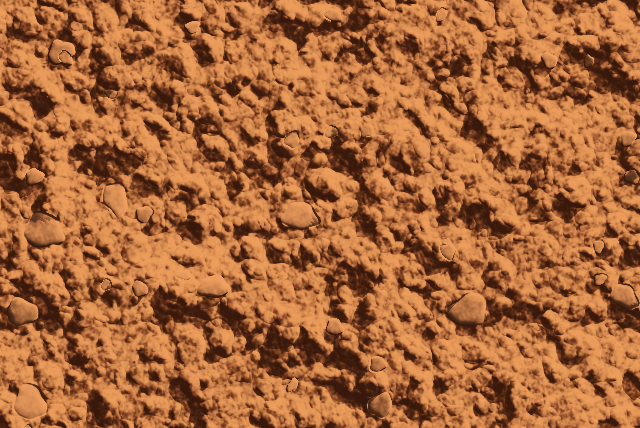
Reproduce this texture procedurally as a Shadertoy shader.

```glsl
// Dry reddish-brown soil with crumbly clods and scattered stones under a low sun.
#define CLOD_FREQ 13.0
#define CLOD_HEIGHT 0.8
#define STONE_FREQ 5.0
#define STONE_SHARE 0.32
#define PEBBLE_SHARE 0.13
#define SLOPE_GAIN 1.25
#define SUN_SLOPE 0.7
#define SHADOW_DEPTH 2.2
#define GRAIN_FREQ 95.0
#define GRAIN_GAIN 3.2
#define EXPOSURE 1.1

const vec2 SUN_DIR = vec2(0.64, 0.77);
const vec3 SHADE_COLOR = vec3(0.21, 0.09, 0.04);
const vec3 EARTH_COLOR = vec3(0.55, 0.29, 0.15);
const vec3 SUNLIT_COLOR = vec3(0.93, 0.62, 0.36);
const vec3 STONE_COLOR = vec3(0.87, 0.58, 0.36);

float hash(vec2 p) {
    return fract(sin(dot(p, vec2(127.1, 311.7))) * 43758.5453);
}

vec2 hash2(vec2 p) {
    return vec2(hash(p), hash(p + 57.3));
}

mat2 rotation(float a) {
    float c = cos(a), s = sin(a);
    return mat2(c, s, -s, c);
}

float noise(vec2 p) {
    vec2 i = floor(p), f = fract(p);
    f = f * f * (3.0 - 2.0 * f);
    return mix(mix(hash(i), hash(i + vec2(1, 0)), f.x),
               mix(hash(i + vec2(0, 1)), hash(i + vec2(1, 1)), f.x), f.y);
}

// Rounded lumps of random size, stretch and direction
float clods(vec2 p, float freq) {
    p *= freq;
    vec2 cell = floor(p);
    float top = 0.0;
    for (int y = -1; y <= 1; y++)
    for (int x = -1; x <= 1; x++) {
        vec2 id = cell + vec2(x, y);
        vec2 rnd = hash2(id + freq);
        vec2 q = rotation(rnd.x * 40.0) * (p - id - 0.15 - 0.7 * rnd);
        float radius = mix(0.25, 0.6, fract(rnd.y * 17.0));
        q.y *= 1.0 + 0.5 * rnd.x;
        top = max(top, radius * (1.0 - dot(q, q) / (radius * radius)));
    }
    return CLOD_HEIGHT * top / freq;
}

// Flat-topped angular stones: x = height, y = coverage, z = tone
vec3 stones(vec2 p, float freq, float share) {
    p *= freq;
    vec2 cell = floor(p);
    vec3 best = vec3(0.0);
    for (int y = -1; y <= 1; y++)
    for (int x = -1; x <= 1; x++) {
        vec2 id = cell + vec2(x, y);
        if (hash(id + freq * 3.1) > share) continue;
        vec2 rnd = hash2(id + 11.7);
        vec2 q = rotation(rnd.x * 6.28) * (p - id - 0.25 - 0.5 * rnd);
        q.y *= 1.1 + 0.5 * rnd.y;
        float radius = mix(0.15, 0.25, fract(rnd.x * 13.0));
        float angle = atan(q.y, q.x);
        float d = length(q) / radius;
        d *= 1.0 + 0.1 * sin(3.0 * angle + rnd.y * 20.0) + 0.05 * sin(5.0 * angle + rnd.x * 30.0);
        float height = 0.65 * radius * max(0.0, 1.0 - d * d * d * d) / freq;
        float cover = 1.0 - smoothstep(0.9, 1.02, d);
        if (cover > best.y) best = vec3(height, cover, rnd.y);
    }
    return best;
}

vec3 allStones(vec2 p) {
    vec3 big = stones(p, STONE_FREQ, STONE_SHARE);
    vec3 small = stones(p + 3.7, STONE_FREQ * 2.3, PEBBLE_SHARE);
    return big.y > small.y ? big : small;
}

// Relief of the ground: swells, two sizes of clods, crumbs and stones
float relief(vec2 p) {
    vec2 warp = vec2(noise(p * 30.0), noise(p * 30.0 + 19.0)) - 0.5;
    vec2 w = p + 0.016 * warp;
    float swell = noise(p * 9.0) / 9.0;
    float soil = clods(w, CLOD_FREQ) + clods(rotation(0.6) * w, CLOD_FREQ * 2.1);
    soil += noise(rotation(0.9) * p * 21.0) / 21.0 + noise(rotation(1.7) * p * 46.0) / 46.0;
    vec3 stone = allStones(p);
    return swell + mix(soil, 0.045 + stone.x, stone.y);
}

void mainImage(out vec4 fragColor, in vec2 fragCoord) {
    vec2 p = fragCoord / iResolution.y + 2.0;
    vec3 stone = allStones(p);

    // Slope towards the sun and cast shadows
    float h = relief(p);
    float slope = (relief(p + SUN_DIR * 0.003) - h) / 0.003;
    float excess = 0.0;
    for (int i = 1; i <= 5; i++) {
        float d = 0.008 * float(i);
        excess = max(excess, relief(p + SUN_DIR * d) - h - SUN_SLOPE * d);
    }
    float shadow = smoothstep(0.0, 0.008, excess);

    // Fine sandy grain, calmer on stones
    float grain = noise(rotation(0.5) * p * GRAIN_FREQ) - 0.5;
    grain += 0.75 * (noise(rotation(1.2) * p * GRAIN_FREQ * 2.0) - 0.5);
    grain *= GRAIN_GAIN * mix(1.0, 0.35, stone.y);

    float light = EXPOSURE - SLOPE_GAIN * clamp(slope, -2.5, 2.5) - SHADOW_DEPTH * shadow + grain;
    light += 0.9 * (noise(p * 2.5) - 0.5) + stone.y * (0.8 * stone.z - 0.1);
    float tone = 1.0 / (1.0 + exp(-light));

    // Shade, earth and sunlit tints
    vec3 color = mix(SHADE_COLOR, EARTH_COLOR, clamp(tone * 2.0, 0.0, 1.0));
    color = mix(color, SUNLIT_COLOR, clamp(tone * 2.0 - 1.0, 0.0, 1.0));
    color = mix(color, STONE_COLOR * (0.35 + 0.75 * tone), 0.45 * stone.y);
    fragColor = vec4(color, 1.0);
}
```
